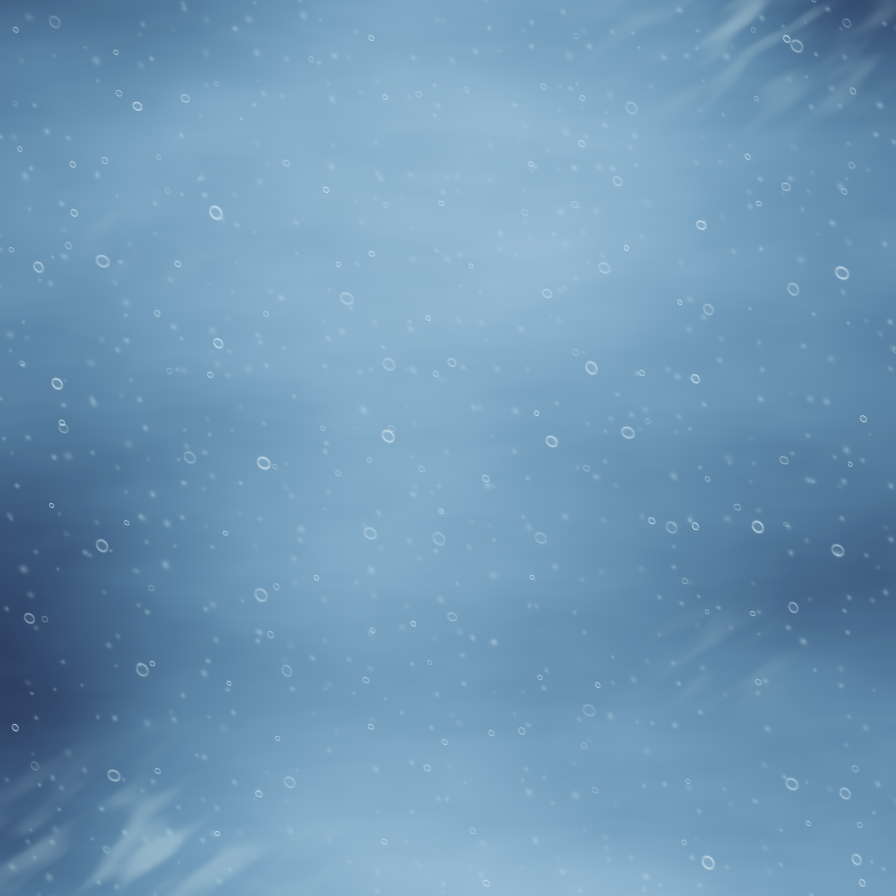
Reproduce this background procedurally as a Shadertoy shader.

```glsl
vec2 hash2(vec2 p) {
    vec3 q = fract(p.xyx * vec3(0.1031, 0.1030, 0.0973));
    q += dot(q, q.yzx + 33.33);
    return fract((q.xx + q.yz) * q.zy);
}

// Gradient noise, roughly -0.5 to 0.5
float cornerSlope(vec2 cell, vec2 offset) {
    float angle = 6.2832 * hash2(cell + 57.0).x;
    return dot(vec2(cos(angle), sin(angle)), offset);
}

float gradientNoise(vec2 p) {
    vec2 i = floor(p), f = fract(p), e = vec2(1.0, 0.0);
    vec2 w = f * f * f * (f * (f * 6.0 - 15.0) + 10.0);
    float low = mix(cornerSlope(i, f), cornerSlope(i + e, f - e), w.x);
    float high = mix(cornerSlope(i + e.yx, f - e.yx), cornerSlope(i + 1.0, f - 1.0), w.x);
    return mix(low, high, w.y);
}

float fbm(vec2 p, int octaves) {
    float sum = 0.0, amplitude = 1.0;
    for (int i = 0; i < octaves; i++) {
        sum += amplitude * gradientNoise(p);
        p = p * 2.03 + 17.3;
        amplitude *= 0.48;
    }
    return sum;
}

// Coordinates with x running along the given angle
vec2 alongAxis(vec2 p, float angle) {
    float c = cos(angle), s = sin(angle);
    return vec2(c * p.x + s * p.y, c * p.y - s * p.x);
}

float glow(vec2 p, vec2 centre, vec2 radius) {
    vec2 d = (p - centre) / radius;
    return exp(-dot(d, d));
}

// Broad light and shade across the water
float lightField(vec2 p) {
    float light = 0.42;
    light += 0.55 * glow(p, vec2(0.50, 0.77), vec2(0.40, 0.30));
    light += 0.50 * glow(p, vec2(0.60, -0.05), vec2(0.42, 0.20));
    light += 0.25 * glow(p, vec2(0.45, 0.30), vec2(0.28, 0.25));
    light -= 0.52 * glow(p, vec2(0.00, 0.31), vec2(0.19, 0.19));
    light -= 0.34 * glow(p, vec2(1.00, 0.38), vec2(0.28, 0.13));
    light -= 0.52 * glow(p, vec2(1.00, 1.01), vec2(0.18, 0.10));
    light -= 0.36 * glow(p, vec2(0.00, 1.02), vec2(0.24, 0.09));
    light -= 0.25 * glow(p, vec2(0.00, 0.08), vec2(0.15, 0.15));
    return light;
}

vec3 waterColour(float t) {
    vec3 deep = vec3(0.21, 0.31, 0.45);
    return deep + t * (vec3(0.30, 0.53, 0.52) + t * vec3(0.09, -0.10, -0.13));
}

// Diagonal smears of light near the corners
float lightStreaks(vec2 p) {
    float area = glow(p, vec2(0.86, 0.96), vec2(0.14, 0.08));
    area += glow(p, vec2(0.16, 0.05), vec2(0.17, 0.08));
    area += 0.5 * glow(p, vec2(0.18, 0.75), vec2(0.08, 0.05));
    area += 0.5 * glow(p, vec2(0.80, 0.26), vec2(0.07, 0.05));
    vec2 q = alongAxis(p, 0.62);
    return area * smoothstep(-0.12, 0.6, fbm(q * vec2(9.0, 30.0), 2));
}

// Oval ring with brighter opposite rims and a faint filling
float ringDrop(vec2 q, float pixel) {
    float dist = length(q);
    float width = max(0.19, 0.6 * pixel);
    float rim = exp(-pow((dist - 0.85) / width, 2.0));
    float shine = 0.4 + 0.6 * abs(dot(q / max(dist, 0.001), vec2(0.45, -0.89)));
    float inside = 1.0 - smoothstep(0.75, 1.0 + pixel, dist);
    return rim * shine + 0.12 * inside;
}

float softDrop(vec2 q) {
    return exp(-1.3 * dot(q, q));
}

// One scattered layer of tilted drops
float dropLayer(vec2 p, float cells, vec2 radii, float density, float seed, bool ring) {
    vec2 cell = floor(p * cells);
    vec2 jitter = hash2(cell + seed);
    vec2 traits = hash2(cell + seed + 91.7);
    vec2 kind = hash2(cell + seed + 183.1);
    float radius = mix(radii.x, radii.y, traits.y);
    vec2 centre = (cell + mix(vec2(0.2), vec2(0.8), jitter)) / cells;
    vec2 q = alongAxis(p - centre, -0.75 + 0.5 * (kind.x - 0.5)) / radius;
    q.y /= 0.76;
    float shape = ring ? ringDrop(q, 1.0 / (iResolution.y * radius)) : softDrop(q);
    return shape * step(traits.x, density) * mix(0.3, 1.0, kind.y);
}

void mainImage(out vec4 fragColor, in vec2 fragCoord) {
    vec2 uv = fragCoord / iResolution.xy;

    // Water with drifting haze and fine level ripples
    float haze = fbm(uv * vec2(2.6, 6.0) + 4.0, 4);
    float ripples = gradientNoise(uv * vec2(14.0, 75.0) + 2.0 * haze);
    vec3 colour = waterColour(lightField(uv) + 0.16 * haze + 0.02 * ripples);
    colour = mix(colour, vec3(0.70, 0.81, 0.85), 0.55 * lightStreaks(uv));

    // Blurred specks behind sharp drops
    float specks = dropLayer(uv, 23.0, vec2(0.0030, 0.0056), 0.50, 11.0, false);
    specks += dropLayer(uv + 0.013, 31.0, vec2(0.0022, 0.0042), 0.45, 47.0, false);
    colour = mix(colour, vec3(0.74, 0.85, 0.91), 0.42 * min(specks, 1.0));

    float rings = dropLayer(uv, 11.0, vec2(0.0055, 0.0088), 0.48, 5.0, true);
    rings += dropLayer(uv + 0.021, 17.0, vec2(0.0030, 0.0048), 0.42, 29.0, true);
    colour = mix(colour, vec3(0.83, 0.91, 0.95), 0.75 * min(rings, 1.0));

    fragColor = vec4(clamp(colour, 0.0, 1.0), 1.0);
}
```
